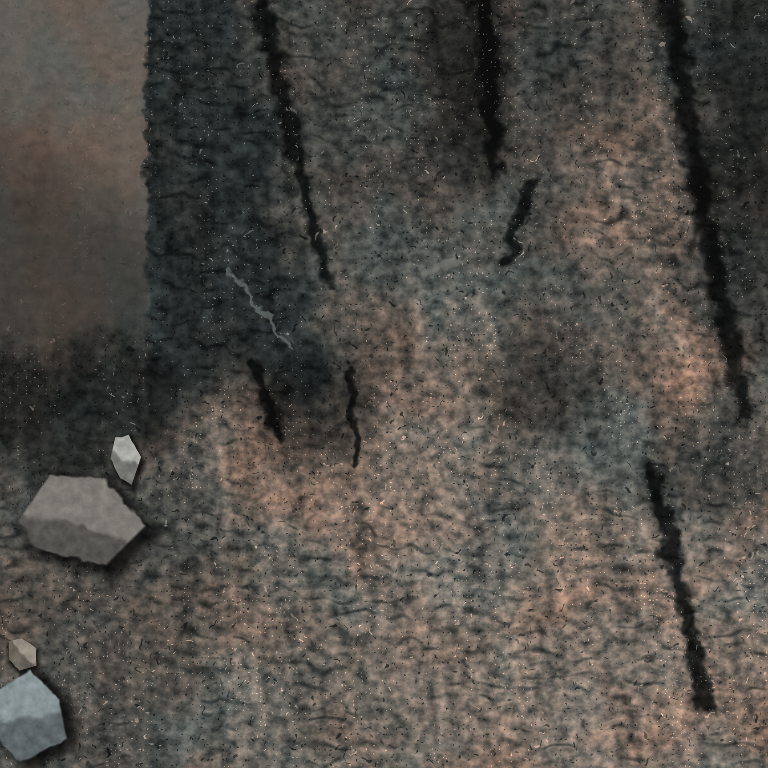
Reproduce this texture procedurally as a Shadertoy shader.

```glsl
const float TAU = 6.2831853;
const vec3 COOL_TINT = vec3(.91, 1.04, 1.03);
const vec3 WARM_TINT = vec3(1.14, .985, .88);

// Stains: center, radii
const vec4 STAINS[6] = vec4[](
    vec4(.07, .47, .18, .08), vec4(.43, .46, .09, .08), vec4(.69, .49, .09, .06),
    vec4(.91, .39, .09, .07), vec4(.98, .82, .08, .28), vec4(.61, .92, .05, .16));

// Ruts: start, end
const vec4 RUTS[9] = vec4[](
    vec4(.87, 1.02, .92, .7), vec4(.92, .7, .97, .46), vec4(.335, 1.02, .385, .8),
    vec4(.63, 1, .645, .78), vec4(.85, .39, .92, .08), vec4(.385, .8, .425, .64),
    vec4(.69, .76, .66, .66), vec4(.33, .53, .36, .43), vec4(.455, .52, .465, .4));

vec2 hash2(vec2 p) {
    vec3 q = fract(p.xyx * vec3(.1031, .1030, .0973));
    q += dot(q, q.yzx + 33.33);
    return fract((q.xx + q.yz) * q.zy);
}

mat2 rotation(float angle) {
    float c = cos(angle), s = sin(angle);
    return mat2(c, s, -s, c);
}

float cornerSlope(vec2 cell, vec2 offset) {
    float angle = TAU * hash2(cell).x;
    return dot(vec2(cos(angle), sin(angle)), offset);
}

float gradientNoise(vec2 p) {
    vec2 cell = floor(p), f = fract(p), e = vec2(1, 0);
    vec2 u = f * f * f * (f * (f * 6. - 15.) + 10.);
    return mix(mix(cornerSlope(cell, f), cornerSlope(cell + e, f - e), u.x),
               mix(cornerSlope(cell + e.yx, f - e.yx), cornerSlope(cell + 1., f - 1.), u.x), u.y);
}

float fbm(vec2 p, int octaves) {
    float sum = 0., amplitude = 1.;
    for (int i = 0; i < octaves; i++) {
        sum += amplitude * gradientNoise(p);
        p = rotation(.15) * p * 2.03 + 17.3;
        amplitude *= .55;
    }
    return sum;
}

vec2 warp(vec2 p, float scale, float amount) {
    return p + amount * vec2(fbm(p * scale + 3., 3), fbm(p * scale + 50., 3));
}

float stain(vec2 p, vec4 area) {
    vec2 q = (p - area.xy) / area.zw;
    float r = dot(q, q);
    return exp(-r * r);
}

float stroke(vec2 p, vec4 ends, float width) {
    vec2 ab = ends.zw - ends.xy, q = p - ends.xy;
    float t = clamp(dot(q, ab) / dot(ab, ab), 0., 1.);
    return 1. - smoothstep(.25 * width, width, length(q - ab * t));
}

// Scattered angular grains, one candidate per cell
float grit(vec2 p, float cells, float density, float seed) {
    vec2 cell = floor(p * cells);
    vec2 place = hash2(cell + seed), kind = hash2(cell + seed + 71.7);
    vec2 q = rotation(TAU * kind.y) * (fract(p * cells) - mix(vec2(.35), vec2(.65), place));
    float size = mix(.16, .34, place.y);
    float grain = 1. - smoothstep(.45 * size, size, length(q * vec2(1, 1.7)));
    return grain * step(kind.x, density) * mix(.45, 1., place.x);
}

// Broken crosswise ridges pressed by tracks
float treads(vec2 p, float spacing) {
    float phase = p.y / spacing + p.x * 4. + .9 * fbm(p * vec2(22, 28), 2);
    float groove = smoothstep(.45, 1., abs(fract(phase) * 2. - 1.));
    return groove * smoothstep(-.3, .35, gradientNoise(p * vec2(35, 50)));
}

float rockDistance(vec2 q, float seed) {
    float d = -1.;
    for (int i = 0; i < 6; i++) {
        vec2 h = hash2(vec2(i, seed));
        float angle = TAU * (float(i) + .6 * h.x) / 6.;
        d = max(d, dot(q, vec2(cos(angle), sin(angle))) - mix(.7, .95, h.y));
    }
    return d;
}

vec3 addRock(vec3 ground, vec2 p, vec4 area, float angle, float seed, vec3 stone) {
    vec2 q = rotation(angle) * (p - area.xy) / area.zw + .05 * fbm(p * 60., 2);
    float shadow = 1. - smoothstep(-.1, .3, rockDistance(q - vec2(.12, -.16), seed));
    float crease = q.y + .45 * q.x + .25 * gradientNoise(q * 2. + seed);
    float light = mix(.76, 1.1, smoothstep(-.18, 0., crease)) + .16 * fbm(p * 70., 4);
    float body = 1. - smoothstep(-.03, .03, rockDistance(q, seed));
    return mix(ground * (1. - .7 * shadow), stone * light, body);
}

void mainImage(out vec4 fragColor, in vec2 fragCoord) {
    vec2 p = fragCoord / iResolution.xy;
    vec2 ragged = warp(p, 38., .012), w = warp(p, 9., .05);
    float lane = p.x + .2 * p.y * smoothstep(.15, .45, p.x);

    // Broad areas of light and dark earth
    float slab = (1. - smoothstep(.186, .194, ragged.x)) * smoothstep(.5, .6, w.y);
    float strip = smoothstep(.185, .2, ragged.x) * smoothstep(.42, .54, w.y)
                * (1. - smoothstep(.37, .43, w.x + .22 * (p.y - .6)));
    float tone = mix(.39, .265, smoothstep(.25, .85, w.y));
    tone -= .09 * (1. - smoothstep(.18, .32, w.x));
    tone = mix(tone, .175, strip);
    tone = mix(tone, mix(.25, .36, smoothstep(.68, .86, w.y + .6 * (w.x - .1))), slab);
    for (int i = 0; i < 6; i++) tone -= .115 * stain(w, STAINS[i]);
    float sand = stain(w, vec4(.82, .75, .08, .12)) + stain(w, vec4(.88, .54, .07, .11));
    float clay = stain(w, vec4(.37, .39, .11, .09));
    float pale = stain(w, vec4(.78, .12, .3, .17));
    tone += .12 * sand + .05 * clay + .06 * pale + .07 * stain(w, vec4(.57, .48, .08, .25));

    // Streaks, crumbs and tread marks
    float detail = mix(1., .22, slab);
    float streaks = fbm(vec2(lane * 26., p.y * 5.), 4);
    tone += detail * tone * (.28 * streaks + .52 * fbm(p * vec2(65, 75), 4));
    tone += .05 * detail * fbm(p * 24. + 80., 3);
    float pressed = smoothstep(-.15, .2, fbm(vec2(lane * 8., p.y * 2.5) + 12., 2));
    tone *= 1. - .42 * detail * treads(p, .024) * max(pressed, strip);

    // Dark ruts
    float rut = 0.;
    for (int i = 0; i < 9; i++) rut = max(rut, stroke(ragged, RUTS[i], .022 - .0016 * float(i)));
    tone *= 1. - .72 * rut;

    // Pits, pale grains and twigs
    float gravel = smoothstep(-.3, .5, fbm(vec2(lane * 14., p.y * 4.) + 40., 3));
    tone *= 1. - .6 * detail * max(grit(ragged, 85., .25, 5.), grit(p, 150., .2, 23.));
    tone += .32 * detail * max(grit(p, 190., .28 * gravel, 3.), grit(ragged, 100., .14 * gravel, 41.));
    float twig = max(stroke(ragged, vec4(.3, .645, .38, .55), .004),
                     stroke(ragged, vec4(.555, .643, .588, .66), .008));
    tone = clamp(mix(tone, .44, .7 * twig), .045, .85);

    // Warm clay against cool wet soil
    float warmth = .12 + 1.35 * tone + .55 * fbm(w * 7. + 60., 3);
    warmth += .3 * sand + .12 * pale + .5 * clay - .3 * strip + .12 * slab;
    vec3 color = tone * mix(COOL_TINT, WARM_TINT, clamp(warmth, 0., 1.35));

    // Loose rocks
    color = addRock(color, p, vec4(.102, .32, .082, .062), -.1, 4., vec3(.44, .43, .41));
    color = addRock(color, p, vec4(.163, .405, .019, .036), -.2, 9., vec3(.6, .6, .58));
    color = addRock(color, p, vec4(.03, .15, .024, .02), .5, 2., vec3(.54, .51, .47));
    color = addRock(color, p, vec4(.03, .07, .055, .06), -.6, 7., vec3(.48, .52, .53));
    fragColor = vec4(color, 1);
}
```
